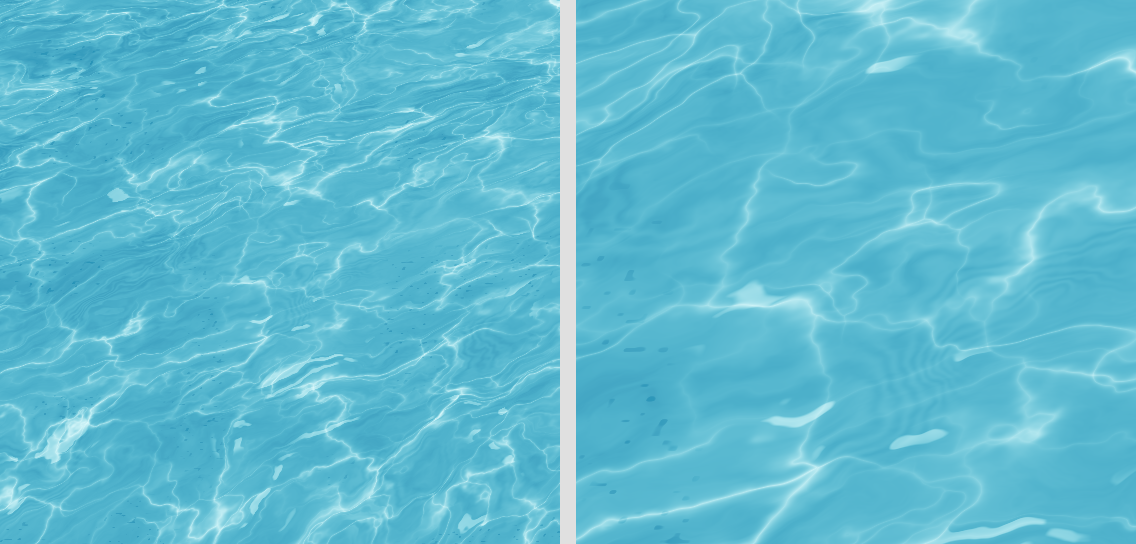
Left, the full canvas; right, a detail of the centre.
Give the GLSL for this texture, as a WebGL 1 fragment shader.

```glsl
precision highp float;
// Sunlit pool water: a slanted net of bright caustic lines over turquoise.
// Warped cell borders make the net, noise contours the loose filaments and
// ripples; one light value is finally turned into colour.
uniform vec2 u_resolution;

float hash(vec2 p) {
  vec3 h = fract(p.xyx * 0.1031);
  h += dot(h, h.yzx + 33.33);
  return fract((h.x + h.y) * h.z);
}

float noise(vec2 p) {
  vec2 i = floor(p), f = p - i;
  f = f * f * f * (f * (f * 6.0 - 15.0) + 10.0);
  return mix(mix(hash(i), hash(i + vec2(1, 0)), f.x),
             mix(hash(i + vec2(0, 1)), hash(i + vec2(1, 1)), f.x), f.y);
}

float fbm(vec2 p) {
  float sum = 0.0, amp = 0.53;
  for (int i = 0; i < 4; i++) {
    sum += amp * noise(p);
    p = mat2(1.6, 1.2, -1.2, 1.6) * p + 7.3;
    amp *= 0.5;
  }
  return sum;
}

vec2 warp(vec2 p) {
  return vec2(fbm(p + 3.1), fbm(p + 41.7)) - 0.5;
}

// Gaps from the nearest cell point to the second and third nearest.
vec2 cellGaps(vec2 p) {
  vec2 cell = floor(p);
  vec3 d = vec3(9.0);
  for (int y = -1; y <= 1; y++) {
    for (int x = -1; x <= 1; x++) {
      vec2 c = cell + vec2(x, y);
      float r = length(c + 0.05 + 0.9 * vec2(hash(c), hash(c + 57.0)) - p);
      if (r < d.x) d = vec3(r, d.xy);
      else if (r < d.y) d = vec3(d.x, r, d.y);
      else d.z = min(d.z, r);
    }
  }
  return d.yz - d.x;
}

// Sharp core, faint halo and small bright knots where borders meet.
float net(vec2 p, float strength) {
  vec2 gap = cellGaps(p);
  float knot = exp(-gap.y * 15.0);
  return strength * (0.66 * exp(-gap.x * 30.0) + 0.1 * exp(-gap.x * 7.0) + 0.4 * knot);
}

// Thin line along the middle contour of a noise field.
float filament(vec2 p, float sharpness) {
  return exp(-abs(noise(p) - 0.5) * sharpness);
}

void main() {
  vec2 uv = gl_FragCoord.xy / u_resolution.y;

  // Perspective squeezes the far water; shear slants the waves up to the right.
  float depth = uv.y * (1.0 + 0.75 * uv.y);
  vec2 q = vec2(uv.x * 4.4 + depth * 0.7, (depth - 0.6 * uv.x) * 5.4) + 11.0;
  vec2 bend = warp(q * 0.9);
  vec2 w = q + 1.0 * bend + 0.35 * warp(q * 3.1);

  // Water body: broad soft shading, darker toward the upper left.
  float light = 0.045 + 0.2 * (fbm(q * 0.8 + 5.0) - 0.5);
  light += 0.04 * (uv.x - 0.5) - 0.03 * uv.y * (1.0 - uv.x);

  // Main net and a finer, patchy one.
  float patchy = smoothstep(0.2, 0.8, noise(q * 2.1 + 20.0));
  float finePatch = smoothstep(0.25, 0.8, noise(q * 1.3 + 63.0));
  light += net(w, mix(0.25, 0.95, patchy));
  light += net(w * vec2(1.4, 2.1) + bend + 30.0, 0.55 * finePatch);

  // Loose curling filaments and long faint wave crests.
  float curlPatch = smoothstep(0.35, 0.75, noise(q * 1.7 + 81.0));
  vec2 curl = w * vec2(1.4, 2.2) + 1.5 * bend;
  light += curlPatch * (0.36 * filament(curl + 50.0, 45.0) + 0.06 * filament(curl + 50.0, 10.0));
  light += 0.13 * filament(w * vec2(0.8, 2.6) + 70.0, 24.0);

  // Ripple rings, thin wavelets and fine streaks, stronger far away.
  float ripplePatch = smoothstep(0.35, 0.75, noise(q * 1.4 + 90.0));
  light += 0.04 * ripplePatch * sin(85.0 * noise(w * vec2(0.9, 1.3) + 15.0));
  light += 0.16 * finePatch * filament(w * vec2(3.0, 5.5) + 26.0, 16.0) * noise(q * 5.0);
  float streak = fbm(w * vec2(6.0, 13.0) + 33.0) - 0.5;
  light += (0.13 + 0.26 * uv.y * finePatch) * streak;

  // Small surface glints.
  float glint = smoothstep(0.74, 0.86, noise(w * vec2(5.5, 9.0) + 8.0));
  light += 0.5 * glint * smoothstep(0.58, 0.8, noise(q * 2.3 + 44.0));

  // Tiny dark specks in a few loose clusters.
  float speck = smoothstep(0.86, 0.95, noise(vec2(uv.x * 130.0 - uv.y * 70.0, uv.y * 230.0)));
  light -= 0.2 * speck * smoothstep(0.68, 0.85, noise(uv * 8.0 + 2.0));

  // Soft shoulder for highlights, then turquoise to near white.
  light = light > 0.7 ? 0.7 + 0.6 * (1.0 - exp((0.7 - light) / 0.6)) : light;
  float tint = sign(light) * pow(abs(light), 0.8);
  vec3 water = vec3(0.28, 0.67, 0.78) + vec3(0.5, 0.27, 0.18) * vec3(light, tint, tint);
  gl_FragColor = vec4(clamp(water, 0.0, 1.0), 1.0);
}
```
